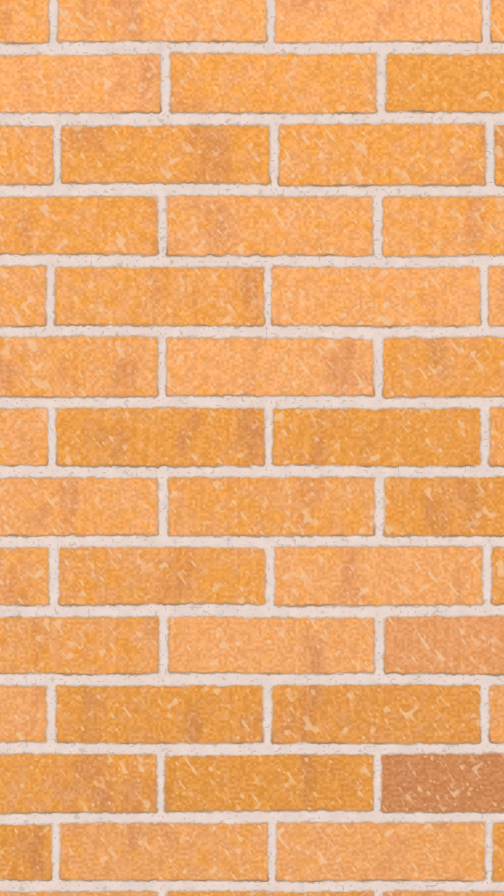
This texture is drawn by a Shadertoy shader. Its source:

```glsl
const vec2 PITCH = vec2(0.4294, 0.1387);      // brick plus joint, in canvas widths
const vec2 JOINT = vec2(0.0190, 0.0250);      // joint widths: upright, level
const vec2 FIRST_JOINT = vec2(0.109, 0.0935); // measured from the top left

const vec3 AMBER  = vec3(0.94, 0.63, 0.30);
const vec3 PEACH  = vec3(0.93, 0.65, 0.41);
const vec3 CLAY   = vec3(0.82, 0.54, 0.37);
const vec3 FLECK  = vec3(0.96, 0.80, 0.65);
const vec3 MORTAR = vec3(0.92, 0.84, 0.80);
const vec3 GRIT   = vec3(0.75, 0.67, 0.61);
const vec3 SHADE  = vec3(0.64, 0.49, 0.36);

float hash(vec2 p) {
    return fract(sin(dot(p, vec2(127.1, 311.7))) * 43758.55);
}

float noise(vec2 p) {
    vec2 i = floor(p), f = fract(p);
    f = f * f * (3.0 - 2.0 * f);
    return mix(mix(hash(i), hash(i + vec2(1, 0)), f.x),
               mix(hash(i + vec2(0, 1)), hash(i + vec2(1, 1)), f.x), f.y);
}

float fbm(vec2 p) {
    float sum = 0.0, amp = 0.5;
    for (int i = 0; i < 4; i++) {
        sum += amp * noise(p);
        p = p * 2.03 + 17.3;
        amp *= 0.5;
    }
    return sum / 0.9375;
}

float roundBox(vec2 p, vec2 halfSize, float radius) {
    vec2 d = abs(p) - halfSize + radius;
    return length(max(d, 0.0)) + min(max(d.x, d.y), 0.0) - radius;
}

// Running bond: returns the offset from the brick centre, and its id
vec2 brickCell(vec2 p, out vec2 id) {
    vec2 s = (p - FIRST_JOINT) / PITCH;
    id.y = floor(s.y) + 1.0;
    s.x -= 0.5 * mod(id.y, 2.0) + 0.035 * (hash(vec2(id.y, 4.0)) - 0.5);
    id.x = floor(s.x);
    return (fract(s) - 0.5) * PITCH;
}

// Short slanted pale chips in the brick face
float flecks(vec2 p, float scale) {
    vec2 slanted = mat2(0.8, 0.6, -0.6, 0.8) * p;
    float n = noise(slanted * scale * vec2(1.0, 0.55));
    return smoothstep(0.76, 0.95, n);
}

vec3 brickColor(vec2 p, vec2 id, float down) {
    float tone = hash(id + 7.0);
    float mottle = fbm(p * 45.0);
    vec3 col = mix(AMBER, PEACH, smoothstep(0.32, 0.68, 0.65 * mottle + 0.35 * tone));

    // a few fired darker, with soft smudges on the rest
    float fired = smoothstep(0.84, 0.94, hash(id + 23.0));
    float smudge = smoothstep(0.58, 0.85, fbm(p * vec2(16.0, 7.0) + 5.0));
    col = mix(col, CLAY, max(0.8 * fired, 0.55 * smudge));

    col *= 1.04 - 0.07 * down + 0.06 * (tone - 0.5);
    col += 0.10 * (noise(p * 190.0) - 0.5);
    float chips = max(flecks(p, 110.0), 0.7 * flecks(p + 3.1, 190.0));
    return mix(col, FLECK, 0.65 * chips);
}

vec3 mortarColor(vec2 p) {
    float grain = noise(p * 210.0);
    vec3 col = MORTAR + 0.07 * (fbm(p * 60.0) - 0.5);
    return mix(col, GRIT, 0.55 * smoothstep(0.68, 0.98, grain));
}

void mainImage(out vec4 fragColor, in vec2 fragCoord) {
    float height = iResolution.y / iResolution.x;
    float pixel = 1.0 / iResolution.x;
    vec2 p = fragCoord / iResolution.x;
    p.y = height - p.y;
    float down = p.y / height;

    // courses bow slightly and waver
    vec2 laid = p;
    laid.y -= 0.0105 * sin(3.1416 * down);
    laid.y += 0.004 * (noise(p * vec2(5.0, 9.0)) - 0.5);

    vec2 id;
    vec2 q = brickCell(laid, id);
    vec2 sizeJitter = 0.003 * (vec2(hash(id + 11.0), hash(id + 31.0)) - 0.5);
    float d = roundBox(q, 0.5 * (PITCH - JOINT) + sizeJitter, 0.004);

    // worn, crumbling edges
    d += 0.005 * (fbm(p * 55.0) - 0.5) + 0.003 * (noise(p * 150.0) - 0.5);

    float face = 1.0 - smoothstep(-pixel, pixel, d);
    vec3 col = mix(mortarColor(p), brickColor(p, id, down), face);

    // thin recess line, strongest under each brick
    float under = smoothstep(0.2, 0.42, q.y / PITCH.y);
    float line = exp(-pow((d - 0.0008) / 0.0026, 2.0));
    col = mix(col, SHADE, line * (0.3 + 0.35 * under) * (0.5 + noise(p * 40.0)));

    fragColor = vec4(clamp(col, 0.0, 1.0), 1.0);
}
```
